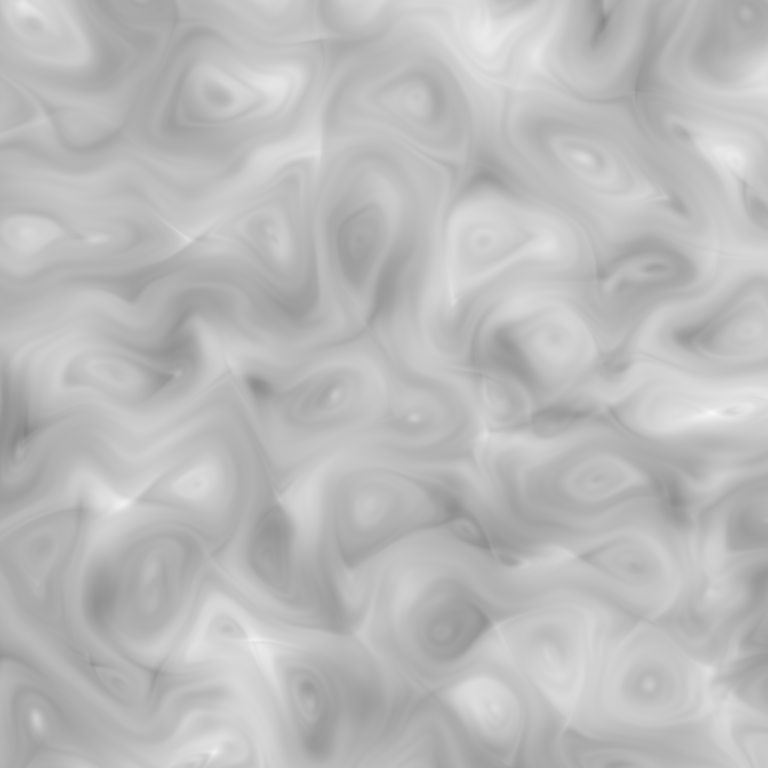
Give the GLSL for this texture, as a WebGL 1 fragment shader.

```glsl
precision highp float;

uniform vec2 u_resolution;

const vec3 MEAN_GREY = vec3(0.733);
const float CONTRAST = 0.25;      // brightness swing of the smeared clouds
const float SWIRL_SCALE = 5.5;    // swirl cells across the canvas
const float WOBBLE_SCALE = 2.1;   // finer swirls relative to the main ones
const float WOBBLE_SPEED = 0.4;   // speed of the finer swirls
const float CLOUD_SCALE = 11.0;   // coarsest cloud cells across the canvas
const float CLOUD_GAIN = 0.8;     // strength of each finer octave
const float REACH = 0.075;        // smear distance each way at unit speed
const int STEPS = 16;             // samples each way along the flow
const int OCTAVES = 4;
const vec2 SWIRL_SEED = vec2(13.2, 41.7);
const vec2 WOBBLE_SEED = vec2(71.4, 5.3);
const vec2 OCTAVE_SHIFT = vec2(17.3, 9.7);
const mat2 OCTAVE_TURN = mat2(1.6, 1.2, -1.2, 1.6);  // rotate and double

float hash(vec2 p) {
  return fract(sin(dot(p, vec2(127.1, 311.7))) * 43758.5453);
}

vec2 randomDirection(vec2 cell) {
  float angle = 6.28318 * hash(cell);
  return vec2(cos(angle), sin(angle));
}

float valueNoise(vec2 p) {
  vec2 cell = floor(p);
  vec2 f = p - cell;
  vec2 s = f * f * (3.0 - 2.0 * f);
  float low = mix(hash(cell), hash(cell + vec2(1.0, 0.0)), s.x);
  float high = mix(hash(cell + vec2(0.0, 1.0)), hash(cell + vec2(1.0, 1.0)), s.x);
  return mix(low, high, s.y);
}

// Analytic slope of gradient noise
vec2 noiseSlope(vec2 p) {
  vec2 cell = floor(p);
  vec2 f = p - cell;
  vec2 s = f * f * f * (f * (f * 6.0 - 15.0) + 10.0);
  vec2 ds = 30.0 * f * f * (f * (f - 2.0) + 1.0);
  vec2 ga = randomDirection(cell);
  vec2 gb = randomDirection(cell + vec2(1.0, 0.0));
  vec2 gc = randomDirection(cell + vec2(0.0, 1.0));
  vec2 gd = randomDirection(cell + vec2(1.0, 1.0));
  float a = dot(ga, f);
  float b = dot(gb, f - vec2(1.0, 0.0));
  float c = dot(gc, f - vec2(0.0, 1.0));
  float d = dot(gd, f - vec2(1.0, 1.0));
  vec2 blend = mix(mix(ga, gb, s.x), mix(gc, gd, s.x), s.y);
  return blend + ds * (vec2(b - a, c - a) + s.yx * (a - b - c + d));
}

// Layered clouds, centred on zero
float clouds(vec2 p) {
  float sum = 0.0;
  float amplitude = 1.0;
  p = OCTAVE_TURN * p * CLOUD_SCALE * 0.5;
  for (int i = 0; i < OCTAVES; i++) {
    sum += amplitude * (valueNoise(p) - 0.5);
    p = OCTAVE_TURN * p + OCTAVE_SHIFT;
    amplitude *= CLOUD_GAIN;
  }
  return sum;
}

// Divergence-free flow circling the hills of a two-layer noise field
vec2 swirlFlow(vec2 p) {
  p *= SWIRL_SCALE;
  vec2 slope = noiseSlope(p + SWIRL_SEED);
  slope += WOBBLE_SPEED * noiseSlope(p * WOBBLE_SCALE + WOBBLE_SEED);
  return vec2(slope.y, -slope.x);
}

// Average the clouds along the streamline through the start point
float smearedClouds(vec2 start) {
  float stepSize = REACH / float(STEPS);
  float sum = clouds(start);
  float total = 1.0;
  vec2 ahead = start;
  vec2 behind = start;
  for (int i = 1; i <= STEPS; i++) {
    float weight = 1.0 - smoothstep(0.5, 1.1, float(i) / float(STEPS));
    ahead += stepSize * swirlFlow(ahead);
    behind -= stepSize * swirlFlow(behind);
    sum += weight * (clouds(ahead) + clouds(behind));
    total += 2.0 * weight;
  }
  return sum / total;
}

void main() {
  vec2 uv = gl_FragCoord.xy / min(u_resolution.x, u_resolution.y);
  gl_FragColor = vec4(MEAN_GREY + CONTRAST * smearedClouds(uv), 1.0);
}
```
